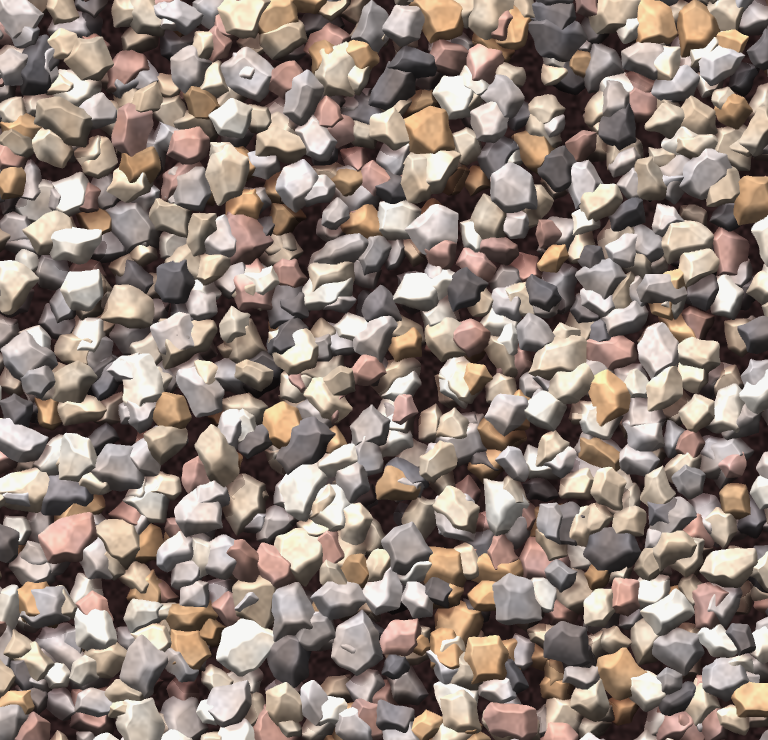
A WebGL 1 fragment shader for this texture:

```glsl
precision highp float;
// A bed of crushed gravel in soft daylight. Each stone is a small height field,
// cut by tilted planes into facets; three jittered grids of stones are piled up,
// the highest surface wins and is lit, with shade in the gaps.
uniform vec2 u_resolution;

float hash(vec2 p) {
  vec3 q = fract(p.xyx * 0.1031);
  q += dot(q, q.yzx + 33.33);
  return fract((q.x + q.y) * q.z);
}

vec2 hash2(vec2 p) {
  return vec2(hash(p), hash(p + 71.7));
}

float noise(vec2 p) {
  vec2 i = floor(p), f = fract(p);
  f = f * f * (3.0 - 2.0 * f);
  return mix(mix(hash(i), hash(i + vec2(1.0, 0.0)), f.x),
             mix(hash(i + vec2(0.0, 1.0)), hash(i + 1.0), f.x), f.y);
}

// Smooth minimum of two surfaces, each held as (slope.xy, height).
vec3 carve(vec3 a, vec3 b) {
  float k = 0.09;
  float h = clamp(0.5 + 0.5 * (b.z - a.z) / k, 0.0, 1.0);
  vec3 s = mix(b, a, h);
  s.z -= k * h * (1.0 - h);
  return s;
}

// One stone around the origin: a tilted top cut by six sloping sides.
vec3 stone(vec2 d, vec2 id) {
  vec2 shape = hash2(id + 13.1), tilt = (hash2(id + 29.3) - 0.5) * 0.8;
  float radius = mix(0.34, 0.49, shape.x);
  float stretch = mix(1.0, 1.3, shape.y);
  float axis = hash(id + 43.9) * 3.1416;
  vec3 s = vec3(tilt, 0.26 + 0.14 * shape.y + dot(tilt, d));
  for (int i = 0; i < 6; i++) {
    vec2 r = hash2(id + 5.7 * float(i) + 101.0);
    float angle = (float(i) + 0.7 * r.x) * 1.0472 + axis;
    vec2 n = vec2(cos(angle), sin(angle));
    float reach = radius * length(vec2(stretch * cos(angle - axis), sin(angle - axis) / stretch));
    float slope = mix(0.9, 3.2, r.y);
    s = carve(s, vec3(-n, reach * mix(0.88, 1.08, r.y) - dot(n, d)) * slope);
  }
  return s;
}

// The pile: (slope.xy, height, stone seed); a negative seed is bare soil.
vec4 gravel(vec2 p) {
  vec4 top = vec4(0.0, 0.0, -0.12, -1.0);
  for (int layer = 0; layer < 3; layer++) {
    float depth = float(layer);
    vec2 g = p / (0.069 - 0.010 * depth) + 37.4 * depth;
    for (int y = -1; y <= 1; y++) {
      for (int x = -1; x <= 1; x++) {
        vec2 id = floor(g) + vec2(x, y);
        vec2 d = g - id - 0.15 - 0.7 * hash2(id);
        if (dot(d, d) > 1.1) continue;
        vec3 s = stone(d, id);
        float seed = hash(id + 191.0);
        float z = s.z + seed * 0.65 - 0.08 * depth;
        if (s.z > 0.0 && z > top.z) top = vec4(s.xy, z, seed);
      }
    }
  }
  return top;
}

vec3 stoneColor(float seed) {
  float pick = fract(seed * 91.7);
  vec3 c = vec3(0.74, 0.725, 0.74);                  // pale grey
  if (pick > 0.30) c = vec3(0.81, 0.76, 0.70);       // cream
  if (pick > 0.58) c = vec3(0.75, 0.62, 0.49);       // tan
  if (pick > 0.68) c = vec3(0.71, 0.58, 0.56);       // dusty pink
  if (pick > 0.80) c = vec3(0.43, 0.42, 0.44);       // slate
  if (pick > 0.89) c = vec3(0.93, 0.92, 0.90);       // white
  return c * mix(0.84, 1.14, fract(seed * 313.3));
}

vec3 shade(vec4 s, vec2 p, float blocker) {
  vec3 soil = vec3(0.15, 0.10, 0.10);
  if (s.w < 0.0) return soil * (0.6 + 0.8 * noise(p * 160.0));

  // Mottled stone surface with fine grain.
  vec2 q = p + s.w * 9.0;
  float blotch = noise(q * 55.0), grain = noise(q * 190.0);
  vec3 c = stoneColor(s.w) * (0.84 + 0.18 * blotch + 0.14 * grain);
  c *= mix(vec3(1.0), vec3(1.04, 0.97, 0.90), noise(q * 34.0));

  // Daylight from above, then shade from depth and from neighbours.
  vec3 normal = normalize(vec3(-s.xy, 1.0));
  float light = 0.34 + 1.02 * max(dot(normal, normalize(vec3(-0.25, 0.6, 0.75))), 0.0);
  float open = mix(0.28, 1.0, smoothstep(-0.05, 0.5, s.z));
  open *= 1.0 - 0.6 * smoothstep(0.05, 0.5, blocker - s.z);
  c *= light * mix(vec3(0.27, 0.20, 0.20), vec3(1.0), open);
  return min(c, vec3(0.97, 0.97, 0.96));
}

void main() {
  vec2 p = gl_FragCoord.xy / u_resolution.x;
  vec2 ragged = 0.005 * vec2(noise(p * 70.0), noise(p * 70.0 + 50.0));
  float blocker = gravel(p + ragged + vec2(-0.006, 0.014)).z;

  // Four samples per pixel smooth the stone edges.
  vec3 color = vec3(0.0);
  for (int i = 0; i < 4; i++) {
    vec2 corner = vec2(mod(float(i), 2.0), floor(float(i) / 2.0)) - 0.5;
    vec2 at = p + 0.6 * corner / u_resolution.x + ragged;
    color += 0.25 * shade(gravel(at), at, blocker);
  }
  gl_FragColor = vec4(color, 1.0);
}
```
